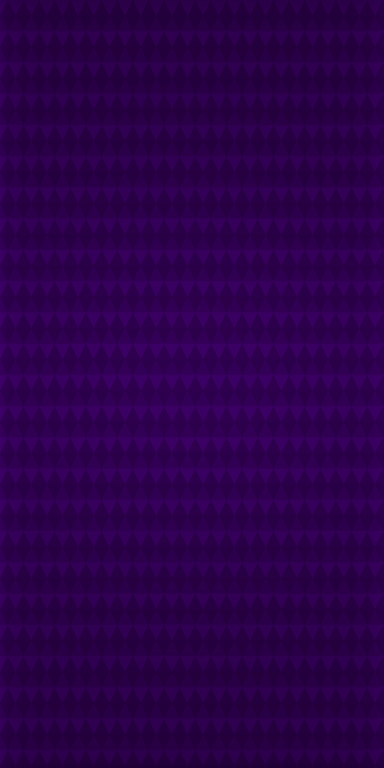
Write a Shadertoy shader that draws this pattern.

```glsl
// Rows of tall violet diamonds with two-tone triangles between them, under a soft glow.

const float ROWS = 24.58;            // rows down the canvas, counted from the top
const float COLUMNS_PER_ROW = 2.0;   // diamonds across one row height
const vec3 VIOLET = vec3(0.585, 0.0, 1.0);
const float DIAMOND_TOP = 0.277;     // brightness of each facet
const float DIAMOND_BOTTOM = 0.264;
const float TRIANGLE_DOWN = 0.350;
const float TRIANGLE_UP = 0.304;
const float BASE_LIGHT = 0.88;
const float CENTER_GLOW = 0.25;
const float GLOW_HEIGHT = 0.25;
const float SIDE_GLOW = 0.14;
const float SIDE_WIDTH = 0.014;
const float END_SHADE = 0.10;
const float END_WIDTH = 0.015;

// Brightness of the facet at a point measured in cells
float facets(vec2 cell, float pixel) {
    // Positive in the upper half of a row, negative in the lower half
    float halfDist = 0.25 - abs(fract(cell.y + 0.25) - 0.5);
    float upper = smoothstep(-pixel, pixel, halfDist);

    // Diamond touching all four sides of its cell
    vec2 q = abs(fract(cell) - 0.5);
    float edge = pixel * length(vec2(COLUMNS_PER_ROW, 1.0)) * 0.7;
    float diamond = 1.0 - smoothstep(-edge, edge, q.x + q.y - 0.5);

    float inside = mix(DIAMOND_BOTTOM, DIAMOND_TOP, upper);
    float outside = mix(TRIANGLE_UP, TRIANGLE_DOWN, upper);
    return mix(outside, inside, diamond);
}

// Broad central light, bright side rims and shaded ends
float lighting(vec2 p, float aspect) {
    vec2 fromCenter = p - vec2(0.5 * aspect, 0.5);
    float side = min(p.x, aspect - p.x);
    float end = min(p.y, 1.0 - p.y);
    float spread = fromCenter.y / GLOW_HEIGHT;
    float across = fromCenter.x / aspect;
    float glow = CENTER_GLOW * exp(-spread * spread - 2.0 * across * across);
    float rim = SIDE_GLOW * exp(-side / SIDE_WIDTH);
    return BASE_LIGHT + glow + rim - END_SHADE * exp(-end / END_WIDTH);
}

void mainImage(out vec4 fragColor, in vec2 fragCoord) {
    vec2 p = fragCoord / iResolution.y;
    float aspect = iResolution.x / iResolution.y;
    float pixel = ROWS / iResolution.y;

    vec2 cell = vec2(p.x * COLUMNS_PER_ROW, 1.0 - p.y) * ROWS;
    float brightness = facets(cell, pixel) * lighting(p, aspect);
    fragColor = vec4(VIOLET * brightness, 1.0);
}
```
